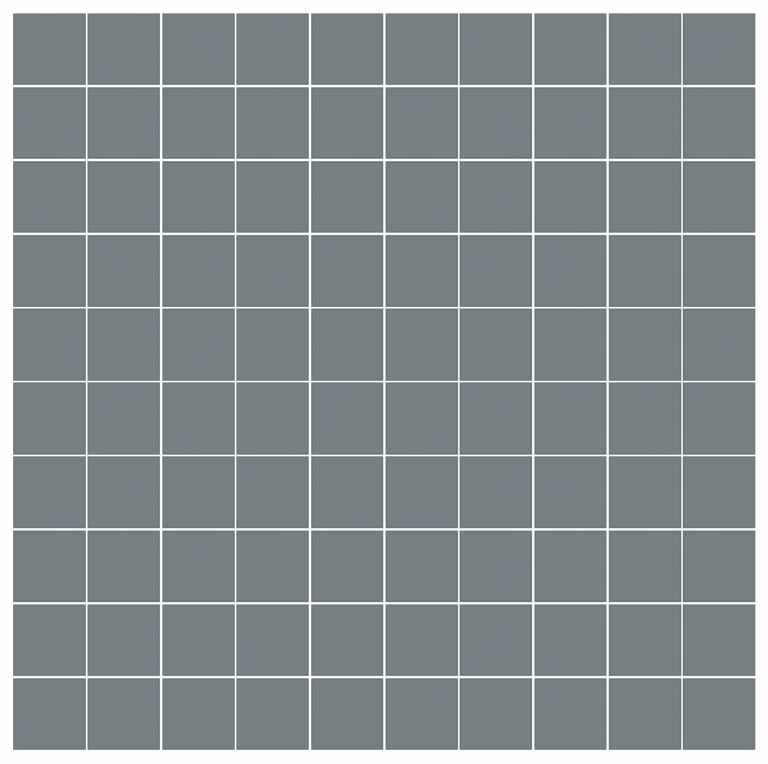
Write a Shadertoy shader that draws this pattern.

```glsl
// A ten by ten sheet of slate grey tiles with narrow white joints and margin.
// Joints are box-filtered distances to a lattice; each tile carries a faint
// weave, a slightly darker rim and a soft drift of tint from gradient noise.

const float TILES = 10.0;
const vec2 CENTRE = vec2(0.5005, 0.5005);
const vec2 PITCH = vec2(0.0969, 0.0967);
const float THIN_JOINT = 0.0021;
const float THICK_JOINT = 0.0031;
const float EDGE_PIXELS = 1.2;      // width of the smoothing filter
const float RIM_INNER = 0.0015;
const float RIM_OUTER = 0.0030;
const float THREADS = 20.0;         // weave threads across one tile
const float WEAVE_DEPTH = 0.010;
const float TINT_DEPTH = 0.014;

const vec3 SLATE = vec3(0.462, 0.502, 0.512);
const vec3 RIM = vec3(0.425, 0.465, 0.480);
const vec3 WHITE = vec3(0.995);
const vec3 TINT_AXIS = vec3(-0.5, -0.1, 1.0);

vec2 hashGradient(vec2 cell) {
    vec3 p = fract(cell.xyx * vec3(0.1031, 0.1030, 0.0973));
    p += dot(p, p.yzx + 33.33);
    float angle = 6.2832 * fract((p.x + p.y) * p.z);
    return vec2(cos(angle), sin(angle));
}

float gradientNoise(vec2 p) {
    vec2 i = floor(p), f = fract(p);
    vec2 u = f * f * f * (f * (f * 6.0 - 15.0) + 10.0);
    vec2 e = vec2(1.0, 0.0);
    float a = dot(hashGradient(i), f);
    float b = dot(hashGradient(i + e.xy), f - e.xy);
    float c = dot(hashGradient(i + e.yx), f - e.yx);
    float d = dot(hashGradient(i + e.xx), f - e.xx);
    return mix(mix(a, b, u.x), mix(c, d, u.x), u.y);
}

// Joint widths follow a rhythm: x for upright joints, y for level ones.
vec2 jointWidth(vec2 index) {
    bool thinColumn = index.x < 1.5 || mod(index.x, 3.0) < 0.5;
    bool thinRow = abs(index.y - 0.5 * TILES) < 1.5;
    return vec2(thinColumn ? THIN_JOINT : THICK_JOINT,
                thinRow ? THIN_JOINT : THICK_JOINT);
}

// Share of a filter box that falls inside a stripe, per axis.
vec2 stripeCoverage(vec2 offset, vec2 halfWidth, vec2 box) {
    vec2 high = min(offset + 0.5 * box, halfWidth);
    vec2 low = max(offset - 0.5 * box, -halfWidth);
    return max(high - low, 0.0) / box;
}

vec3 tileColor(vec2 lattice, float rimDistance) {
    // Weave, faded out where the canvas is too coarse to hold it
    vec2 thread = cos(6.2832 * THREADS * lattice);
    vec2 threadStep = THREADS / (PITCH * iResolution.xy);
    vec2 visible = 1.0 - smoothstep(0.35, 0.5, threadStep);
    float weave = 0.5 * dot(thread, visible);

    // Slow cool-to-warm drift
    float tint = gradientNoise(lattice * 1.7 + 4.3);
    vec3 color = SLATE + WEAVE_DEPTH * weave + TINT_DEPTH * tint * TINT_AXIS;

    float rim = 1.0 - smoothstep(RIM_INNER, RIM_OUTER, rimDistance);
    return mix(color, RIM, rim);
}

void mainImage(out vec4 fragColor, in vec2 fragCoord) {
    vec2 uv = fragCoord / iResolution.xy;
    vec2 box = EDGE_PIXELS / iResolution.xy;

    // Nearest joint on each axis
    vec2 lattice = (uv - CENTRE) / PITCH + 0.5 * TILES;
    vec2 index = clamp(floor(lattice + 0.5), 0.0, TILES);
    vec2 offset = (lattice - index) * PITCH;
    vec2 halfWidth = 0.5 * jointWidth(index);
    vec2 joint = stripeCoverage(offset, halfWidth, box);

    // Margin outside the sheet
    vec2 outside = abs(uv - CENTRE) - 0.5 * TILES * PITCH + 0.5 * THIN_JOINT;
    vec2 margin = clamp(outside / box + 0.5, 0.0, 1.0);

    vec2 cover = max(joint, margin);
    float white = 1.0 - (1.0 - cover.x) * (1.0 - cover.y);

    vec2 toJoint = abs(offset) - halfWidth;
    vec3 color = tileColor(lattice, min(toJoint.x, toJoint.y));
    fragColor = vec4(mix(color, WHITE, white), 1.0);
}
```
